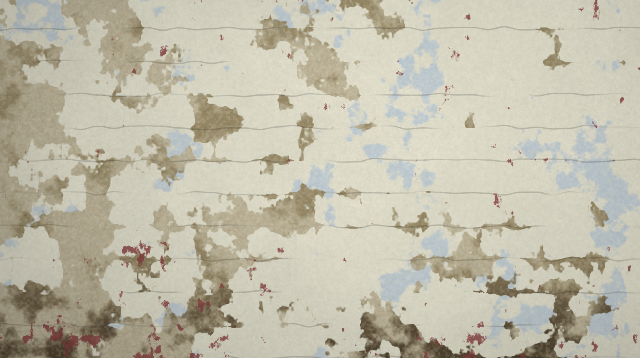
Reproduce this texture procedurally as a Shadertoy shader.

```glsl
const vec3 PLASTER = vec3(0.868, 0.858, 0.785);
const vec3 TAN     = vec3(0.735, 0.698, 0.590);
const vec3 OLIVE   = vec3(0.590, 0.535, 0.400);
const vec3 BROWN   = vec3(0.330, 0.275, 0.195);
const vec3 BLUE    = vec3(0.720, 0.775, 0.815);
const vec3 RED     = vec3(0.520, 0.240, 0.240);

const vec2  BRICK        = vec2(0.21, 0.092);  // brick size, in canvas heights
const float PATCH_SCALE  = 8.0;
const float BASE_COVER   = -1.75;              // bare wall, in deviations of the noise
const float PATCH_EDGE   = 0.16;
const float GRAIN        = 0.065;
const float VIGNETTE     = 0.14;
const vec2  LIGHT_CENTRE = vec2(1.05, 0.62);
const vec2  LIGHT_RADIUS = vec2(1.05, 0.75);

float hash(vec2 p) {
    vec3 q = fract(p.xyx * 0.1031);
    q += dot(q, q.yzx + 33.33);
    return fract((q.x + q.y) * q.z);
}

float noise(vec2 p) {
    vec2 i = floor(p), f = fract(p);
    f = f * f * (3.0 - 2.0 * f);
    return mix(mix(hash(i), hash(i + vec2(1, 0)), f.x),
               mix(hash(i + vec2(0, 1)), hash(i + vec2(1, 1)), f.x), f.y);
}

// Layered noise with zero mean and roughly unit deviation
float flakes(vec2 p) {
    float sum = 0.0, total = 0.0, weight = 1.0;
    for (int i = 0; i < 5; i++) {
        sum += weight * noise(p);
        total += weight;
        weight *= 0.6;
        p = p * 2.03 + vec2(17.3, 41.7);
    }
    return (sum / total - 0.5) / 0.117;
}

float bell(vec2 d) { return exp(-dot(d, d)); }

// How worn each region of the wall is
float wear(vec2 p) {
    float left = 1.0 - smoothstep(0.2, 0.8, p.x);
    float top = bell((p - vec2(0.85, 0.88)) / vec2(0.19, 0.2));
    float bottom = 1.0 - smoothstep(0.0, 0.32, p.y);
    float bands = noise(vec2(p.x * 7.0, p.y * 1.8) + 5.0) - 0.5;
    return BASE_COVER + 1.65 * left + 1.5 * top + 0.85 * bottom
         + bands * (0.5 + 1.1 * left);
}

void mainImage(out vec4 fragColor, in vec2 fragCoord) {
    vec2 p = fragCoord / iResolution.y;

    // Hidden brick courses with wavering joints
    vec2 waver = vec2(noise(p * 22.0), noise(p * 22.0 + 70.0)) - 0.5;
    vec2 wall = (p + 0.012 * waver) / BRICK;
    float course = floor(wall.y);
    wall.x += 0.5 * mod(course, 2.0) + 0.3 * hash(vec2(course, 9.0));
    vec2 gap = (0.5 - abs(fract(wall) - 0.5)) * BRICK;
    float brickTone = hash(floor(wall) + 30.0) - 0.5;
    float jointWear = smoothstep(0.35, 0.8, noise(p * vec2(5.0, 9.0) + 12.0));
    float joint = jointWear * max(exp(-gap.y / 0.010), 0.7 * exp(-gap.x / 0.010));

    // Stained areas where the paint has flaked away
    float level = flakes(p * PATCH_SCALE * vec2(1.05, 0.95) + 3.0) + wear(p)
                + 0.6 * brickTone + 1.5 * joint;
    float stain = smoothstep(-PATCH_EDGE, PATCH_EDGE, level);
    float fine = noise(p * 150.0 + 8.0);
    stain *= 0.84 + 0.16 * smoothstep(0.2, 0.6, fine);

    // Stains turn olive to the right and brown near the floor
    float right = smoothstep(0.4, 1.3, p.x);
    float low = 1.0 - smoothstep(0.02, 0.36, p.y);
    float mottle = flakes(p * 11.0 + 60.0);
    float olive = smoothstep(-0.7, 1.3, mottle + 0.9 * right + 0.9 * low - 0.5);
    float damp = smoothstep(0.2, 1.8, 0.7 * mottle + low * (1.1 + 0.9 * right) - 0.2);
    vec3 stainColor = mix(mix(TAN, OLIVE, olive), BROWN, damp * low);

    // Plaster with faint blue remains of paint
    vec3 color = PLASTER * (1.0 + 0.008 * flakes(p * 5.0 + 90.0));
    float blueArea = 0.5 * smoothstep(0.1, 0.9, p.x) + 0.9 * (noise(p * 2.6 + 44.0) - 0.5);
    float blue = smoothstep(-0.2, 0.45, flakes(p * 10.0 + 120.0) + blueArea - 1.75);
    color = mix(color, BLUE, blue * (0.65 + 0.3 * fine));
    color = mix(color, stainColor, stain);

    // Hairline joints and red flecks
    float line = 1.0 - smoothstep(0.0006, 0.0032, gap.y);
    color *= 1.0 - 0.16 * line * smoothstep(0.35, 0.7, noise(p * vec2(7.0, 12.0) + 25.0));
    float redArea = 1.5 * (noise(p * 4.0 + 15.0) - 0.5) + 0.5 * low + 0.6 * joint;
    float red = smoothstep(-0.1, 0.5, flakes(p * vec2(26.0, 20.0) + 200.0) + redArea - 2.45);
    color = mix(color, RED, 0.8 * red);

    // Rough surface and falling light
    float grain = 0.6 * noise(p * 270.0) + 0.4 * noise(p * 110.0 + 33.0) - 0.5;
    color *= 1.0 + GRAIN * (1.0 + 0.9 * stain) * grain;
    vec2 away = (p - LIGHT_CENTRE) / LIGHT_RADIUS;
    color *= 1.0 - VIGNETTE * dot(away, away);

    fragColor = vec4(clamp(color, 0.0, 1.0), 1.0);
}
```
